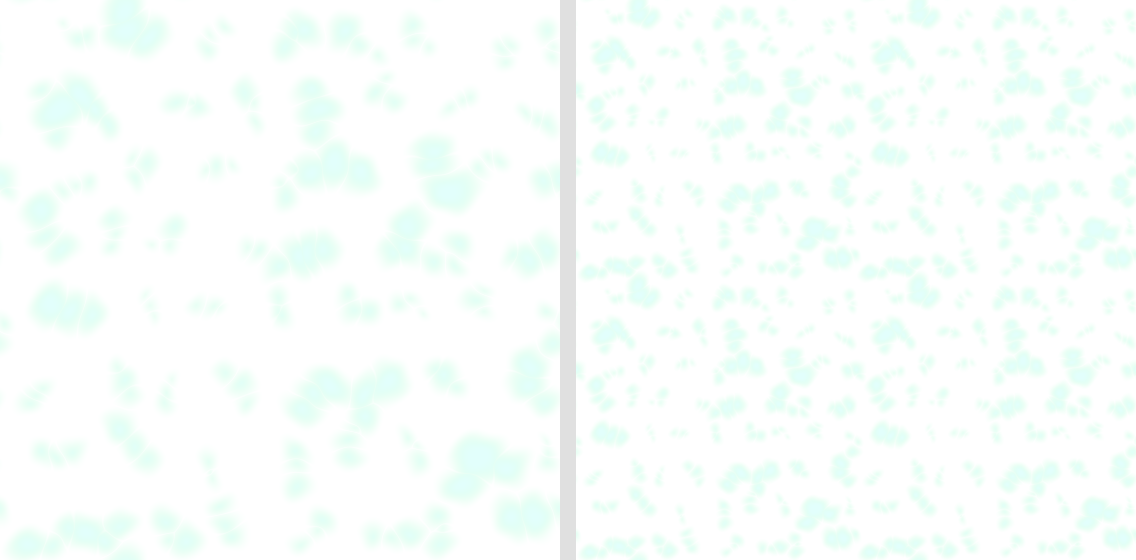
Left, the tile; right, the same tile 2 across and 2 down.
Give the GLSL for this pattern, as a three.js fragment shader.

```glsl
varying vec2 vUv;

const float CELLS = 8.0;          // clusters across the tile, even for the stagger
const int LOBES = 3;              // lobes in each cluster
const float RADIUS_MIN = 0.25;    // lobe sizes, in cells
const float RADIUS_MAX = 0.50;
const float SPREAD = 0.95;        // lobe offset, in radii
const float JITTER = 0.42;        // cluster wander, in cells
const float EDGE_SOFTNESS = 0.27; // fade from rim to core, in cells
const float MERGE = 0.07;         // rounding where lobes join
const float CREASE_WIDTH = 0.03;
const float CREASE_DEPTH = 0.045;
const float WARP = 0.03;
const float TAU = 6.2831853;

const vec3 WHITE = vec3(1.0);
const vec3 MINT = vec3(0.888, 1.0, 0.942);
const vec3 AQUA = vec3(0.885, 1.0, 0.988);

vec3 hash3(vec3 p) {
  p = fract(p * vec3(0.1031, 0.1030, 0.0973));
  p += dot(p, p.yxz + 33.33);
  return fract((p.xxy + p.yxx) * p.zyx);
}

// Layered sines with whole frequencies, so the warp wraps
vec2 warp(vec2 uv) {
  vec2 a = TAU * uv.yx;
  vec2 b = TAU * uv;
  return WARP * (sin(a * 9.0 + b * 4.0 + vec2(0.4, 2.1))
       + 0.5 * sin(a * 15.0 - b * 11.0 + vec2(1.7, 4.2)));
}

// Heights of the two strongest lobes at p
vec2 lobeHeights(vec2 p) {
  vec2 top = vec2(-1.0);
  for (int j = -1; j <= 1; j++) {
    // Odd rows are shifted by half a cell
    float row = floor(p.y) + float(j);
    float stagger = 0.5 * mod(row, 2.0);
    for (int i = -1; i <= 1; i++) {
      vec2 cell = vec2(floor(p.x - stagger) + float(i), row);
      vec2 id = mod(cell, CELLS) + 1.0;
      vec3 place = hash3(vec3(id, 7.0));
      vec3 shape = hash3(vec3(id, 19.0));
      float angle = TAU * place.z;
      vec2 axis = vec2(cos(angle), sin(angle));
      vec2 origin = cell + vec2(stagger, 0.0) + 0.5 + JITTER * (place.xy - 0.5);
      vec2 offset = p - origin;
      vec2 local = vec2(dot(offset, axis), dot(offset, vec2(-axis.y, axis.x)));
      float size = mix(RADIUS_MIN, RADIUS_MAX, shape.x * shape.x);
      float squash = mix(0.85, 1.2, shape.y);

      // Lobes strung along the cluster axis
      for (int k = 0; k < LOBES; k++) {
        vec3 rnd = hash3(vec3(id, 31.0 + 12.0 * float(k)));
        float along = 2.0 * (float(k) + 0.5 + 0.6 * (rnd.x - 0.5)) / float(LOBES) - 1.0;
        vec2 center = size * SPREAD * vec2(along, 0.9 * (rnd.y - 0.5));
        float radius = size * mix(0.55, 1.0, rnd.z);
        float h = radius - length((local - center) * vec2(squash, 1.0 / squash));
        top = h > top.x ? vec2(h, top.x) : vec2(top.x, max(top.y, h));
      }
    }
  }
  return top;
}

void main() {
  vec2 top = lobeHeights(vUv * CELLS + warp(vUv));
  float gap = top.x - top.y;

  // Rounded join of the two lobes, cut by a thin pale crease
  float join = max(MERGE - gap, 0.0);
  float crease = 1.0 - smoothstep(0.0, CREASE_WIDTH, gap);
  float height = top.x + 0.25 * join * join / MERGE - CREASE_DEPTH * crease;

  // Soft rim, green in thin parts and aqua in thick ones
  float cover = smoothstep(-0.01, EDGE_SOFTNESS, height);
  float depth = smoothstep(0.12, 0.38, height);
  gl_FragColor = vec4(mix(WHITE, mix(MINT, AQUA, depth), cover), 1.0);
}
```
